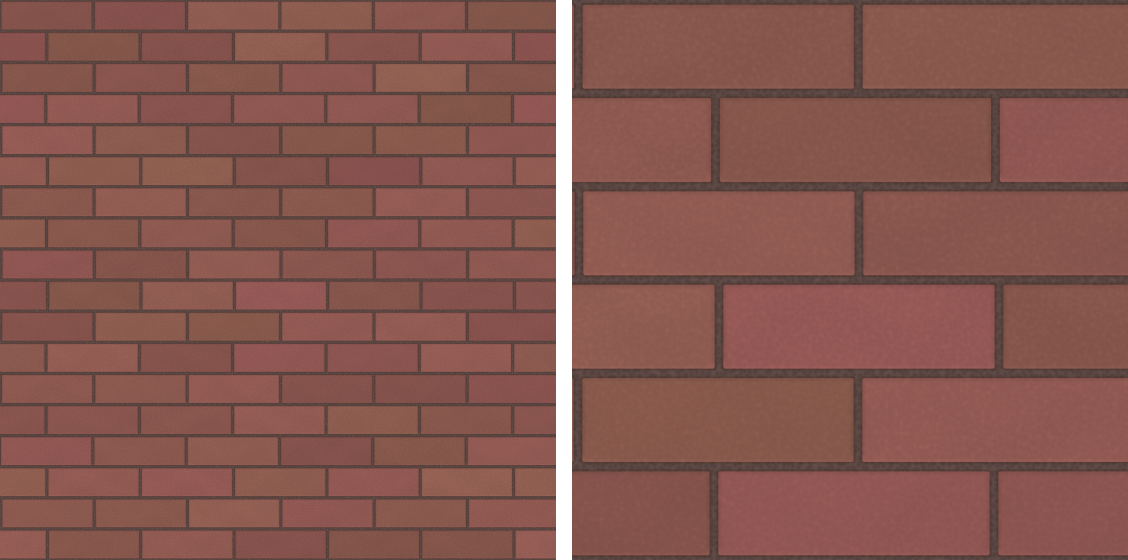
Left, the full canvas; right, a detail of the centre.
Give the GLSL for this texture, as a Shadertoy shader.

```glsl
// Running-bond brick wall: 18 courses of long bricks, six to a period, half
// a brick offset on alternate courses. A rounded-box distance separates brick
// from mortar; hashes vary each brick's tint and cellular noise adds the grain.

const vec2 BRICKS = vec2(6.0, 18.0);         // repeats per canvas height
const vec2 JOINT = vec2(0.0052, 0.0056);     // mortar widths
const float CORNER = 0.0012;
const vec3 ROSE = vec3(0.550, 0.328, 0.316);
const vec3 BROWN = vec3(0.540, 0.358, 0.303);
const vec3 MORTAR = vec3(0.358, 0.280, 0.266);
const vec3 CREVICE = vec3(0.325, 0.235, 0.210);

float hash(vec2 p) {
    vec3 q = fract(p.xyx * vec3(0.1031, 0.1030, 0.0973));
    q += dot(q, q.yzx + 33.33);
    return fract((q.x + q.y) * q.z);
}

// Distance to the nearest scattered feature point
float cellular(vec2 p) {
    vec2 cell = floor(p);
    float nearest = 2.0;
    for (int j = -1; j <= 1; j++) {
        for (int i = -1; i <= 1; i++) {
            vec2 id = cell + vec2(i, j);
            vec2 point = id + vec2(hash(id + 11.3), hash(id + 57.9));
            nearest = min(nearest, length(point - p));
        }
    }
    return nearest;
}

// Soft, slow mottling from layered sines, about -1 to 1
float mottle(vec2 p, float seed) {
    return 0.5 * sin(p.x * 41.0 + 2.0 * sin(p.y * 67.0 + seed))
         + 0.5 * sin(p.y * 103.0 + 2.0 * sin(p.x * 59.0 - seed));
}

float roundedBox(vec2 p, vec2 halfSize, float radius) {
    vec2 d = abs(p) - halfSize + radius;
    return length(max(d, 0.0)) + min(max(d.x, d.y), 0.0) - radius;
}

vec3 brickColor(vec2 id) {
    vec3 tint = mix(ROSE, BROWN, hash(id + 3.7));
    return tint * mix(0.935, 1.06, hash(id + 21.4));
}

void mainImage(out vec4 fragColor, in vec2 fragCoord) {
    vec2 uv = fragCoord / iResolution.y;
    float pixel = 1.0 / iResolution.y;

    // Brick lattice with a small sideways drift per course
    vec2 grid = uv * BRICKS;
    float course = floor(grid.y);
    float drift = (hash(vec2(course, 8.0)) - 0.5) * 0.022;
    grid.x += 0.5 * (1.0 - mod(course, 2.0)) + drift;
    vec2 id = vec2(mod(floor(grid.x), BRICKS.x), course);
    vec2 local = (fract(grid) - 0.5) / BRICKS;
    vec2 halfSize = 0.5 / BRICKS - 0.5 * JOINT;
    float dist = roundedBox(local, halfSize, CORNER);

    // Brick face: tint, mottling, pale specks and fine grain
    float grain = cellular(uv * 330.0) - 0.5;
    float speck = 1.0 - smoothstep(0.08, 0.35, cellular(uv * 170.0 + 31.0));
    float shade = 1.0 + 0.012 * mottle(uv, hash(id) * 6.28);
    shade += 0.05 * grain + 0.025 * speck;
    shade += 0.012 * dot(local / halfSize, vec2(-0.5, 0.5));
    vec3 face = brickColor(id) * shade;

    // Worn rim, with a faint light edge along the bottom
    float rim = smoothstep(-0.0032, 0.0, dist);
    float lower = smoothstep(0.75, 1.0, -local.y / halfSize.y);
    face *= 1.0 + rim * mix(-0.07, 0.05, lower);

    // Mortar: gritty, darker where it meets the brick
    float depth = smoothstep(0.0, 0.0022, dist);
    vec3 mortar = mix(CREVICE, MORTAR, depth) * (1.0 + 0.22 * grain);

    float coverage = 1.0 - smoothstep(-0.7 * pixel, 0.7 * pixel, dist);
    fragColor = vec4(mix(mortar, face, coverage), 1.0);
}
```
